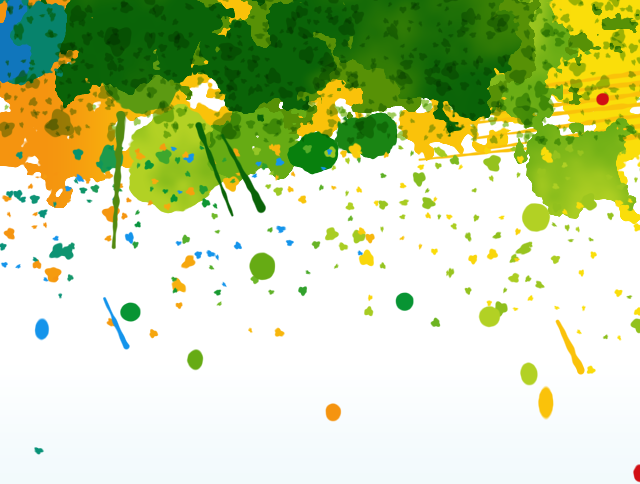
Reproduce this background procedurally as a Shadertoy shader.

```glsl
// Paint splatter: ragged greens and golds along the top, drops falling over white paper.
#define EDGE_HEIGHT 0.675
#define EDGE_RAGGED 0.34
#define BLOT_ROUGH 0.19
#define DROP_ROUGH 0.012
#define DROP_FILL 0.62
#define OVERLAP_FILL 0.60

const vec3 DARK = vec3(.04, .39, .03);
const vec3 GREEN = vec3(.03, .58, .20);
const vec3 LEAF = vec3(.40, .67, .08);
const vec3 LIME = vec3(.70, .82, .14);
const vec3 GOLD = vec3(.98, .76, .04);
const vec3 YELLOW = vec3(.98, .87, .04);
const vec3 ORANGE = vec3(.96, .58, .06);
const vec3 TEAL = vec3(.03, .57, .47);
const vec3 BLUE = vec3(.08, .58, .92);
const vec3 RED = vec3(.82, .06, .08);

vec2 p;    // position in canvas heights
vec3 col;  // paint so far

float hash(vec2 v) { return fract(sin(dot(v, vec2(127.1, 311.7))) * 43758.5); }

float noise(vec2 v) {
    vec2 i = floor(v), f = fract(v);
    f = f * f * (3.0 - 2.0 * f);
    return mix(mix(hash(i), hash(i + vec2(1, 0)), f.x),
               mix(hash(i + vec2(0, 1)), hash(i + vec2(1, 1)), f.x), f.y);
}

float fbm(vec2 v) {
    float sum = 0.0, amp = 0.53;
    for (int i = 0; i < 4; i++) { sum += amp * noise(v); v = v * 2.03 + 7.3; amp *= 0.5; }
    return sum;
}

// Lays a hue inside the shape with signed distance d
void paint(vec3 hue, float d) {
    float w = 0.9 / iResolution.y;
    col = mix(col, hue, smoothstep(w, -w, d));
}

// Ellipse with a noisy rim
void blot(vec3 hue, float x, float y, float rx, float ry, float rough) {
    vec2 c = vec2(x, y);
    float d = (length((p - c) / vec2(rx, ry)) - 1.0) * min(rx, ry);
    paint(hue, d + rough * (fbm(p * 17.0 + c * 37.0) - 0.5));
}
void drop(vec3 hue, float x, float y, float rx, float ry) { blot(hue, x, y, rx, ry, DROP_ROUGH); }

// Stroke that thins from a to b
void streak(vec3 hue, vec2 a, vec2 b, float width) {
    vec2 ab = b - a;
    float t = clamp(dot(p - a, ab) / dot(ab, ab), 0.0, 1.0);
    paint(hue, length(p - a - ab * t) - width * (1.0 - 0.6 * t) * (0.6 + 0.8 * noise(p * 60.0)));
}

// Teal and orange at the left, lime and yellow at the right
vec3 dropHue(float x, float pick) {
    if (pick < 0.13 && x < 0.75) return BLUE;
    if (pick < 0.45) return mix(ORANGE, YELLOW, smoothstep(0.1, 1.2, x + pick - 0.2));
    vec3 cool = mix(TEAL, GREEN, smoothstep(0.1, 0.35, x));
    return mix(cool, mix(LEAF, LIME, pick), smoothstep(0.15, 0.95, x + 0.8 * (pick - 0.7)));
}

// Drops on a jittered grid: opaque on paper, translucent on paint
void scatter(float cell, float fill, float seed) {
    for (int k = 0; k < 9; k++) {
        vec2 id = floor(p / cell) + vec2(k % 3, k / 3) - 1.0, key = id + seed;
        vec2 c = (id + 0.15 + 0.7 * vec2(hash(key), hash(key + 31.7))) * cell;
        bool onPaint = c.y > EDGE_HEIGHT + 0.03;
        float fall = smoothstep(0.1, 0.66, c.y);
        float chance = onPaint ? OVERLAP_FILL : fill * (0.02 + 0.98 * fall * fall);
        if (hash(key + 5.1) > chance) continue;
        float size = hash(key + 9.4), turn = 6.283 * hash(key + 2.6);
        vec2 q = mat2(cos(turn), sin(turn), -sin(turn), cos(turn)) * (p - c);
        q.x *= 0.6 + 0.4 * size;
        float a = atan(q.y, q.x), r = cell * mix(0.11, 0.34, size * size);
        r *= 1.0 + 0.16 * sin(3.0 * a + turn) + 0.09 * sin(5.0 * a + 9.0 * size);
        vec3 hue = onPaint ? col * vec3(.62, .80, .35) : dropHue(c.x, hash(key + 17.9));
        paint(hue, length(q) - r);
    }
}

void mainImage(out vec4 fragColor, in vec2 fragCoord) {
    p = fragCoord / iResolution.y;
    col = mix(vec3(.95, .98, .99), vec3(1), smoothstep(0.0, 0.28, p.y));

    // Golden band with open gaps
    float edge = EDGE_HEIGHT - 0.08 * smoothstep(1.15, 1.3, p.x);
    float band = edge - p.y + EDGE_RAGGED * (fbm(p * 10.0) - 0.5);
    float gaps = 0.14 * (fbm(p * 15.0 + 9.0) - 0.56) - 0.5 * max(p.y - 0.78, 0.0);
    vec3 warm = mix(ORANGE, GOLD, smoothstep(0.08, 0.35, p.x));
    paint(mix(warm, YELLOW, smoothstep(0.9, 1.2, p.x)), max(band, gaps));
    for (float i = 0.0; i < 7.0; i++) {
        float y = 0.69 + 0.022 * i;
        streak(GOLD, vec2(1.34, y + 0.03), vec2(0.85 + 0.2 * hash(vec2(i, 3)), y - 0.02), 0.005);
    }

    // Lime and leaf masses
    vec3 lime = mix(LEAF, LIME, smoothstep(0.3, 0.7, fbm(p * 5.0)));
    blot(lime, .37, .665, .10, .105, .06);
    blot(lime, 1.19, .66, .10, .09, BLOT_ROUGH);
    blot(lime, 1.10, .88, .08, .14, BLOT_ROUGH);
    blot(LEAF * 0.9, .29, .83, .07, .065, .05);
    blot(LEAF, .54, .70, .07, .08, BLOT_ROUGH);
    blot(LEAF * vec3(.85, .85, .3), .75, .93, .36, .14, .3);

    // Dark masses and the teal corner
    vec3 dark = mix(DARK, vec3(.22, .50, .02), smoothstep(0.45, 0.8, fbm(p * 4.0 + 2.0)));
    blot(dark, .26, .94, .18, .12, BLOT_ROUGH);
    blot(dark, .56, .85, .11, .09, BLOT_ROUGH);
    blot(dark, .67, .96, .17, .08, .3);
    blot(dark, .90, .91, .16, .15, BLOT_ROUGH);
    blot(vec3(.03, .50, .05), .66, .685, .052, .05, .07);
    blot(vec3(.10, .52, .08), .78, .725, .08, .045, .09);
    blot(TEAL * 0.9, .06, .94, .075, .10, .12);
    blot(BLUE * 0.8, .01, .90, .04, .07, .12);

    // Scattered drops, coarse to fine
    scatter(0.088, 0.25 * DROP_FILL, 4.0);
    scatter(0.050, 0.60 * DROP_FILL, 23.0);
    scatter(0.027, 0.75 * DROP_FILL, 61.0);

    // Strokes
    streak(LEAF * 0.8, vec2(.25, .76), vec2(.235, .49), .009);
    streak(DARK, vec2(.41, .74), vec2(.48, .555), .006);
    streak(DARK, vec2(.54, .57), vec2(.46, .72), .008);
    streak(BLUE, vec2(.261, .285), vec2(.216, .383), .006);
    streak(GOLD, vec2(1.20, .235), vec2(1.152, .336), .008);

    // Large single drops
    drop(LEAF, .543, .448, .026, .027);
    drop(LEAF, .403, .257, .018, .022);
    drop(GREEN, .268, .356, .020, .019);
    drop(GREEN, .836, .378, .018, .018);
    drop(LIME, 1.108, .550, .028, .029);
    drop(LIME, 1.012, .345, .022, .022);
    drop(LIME, 1.093, .230, .017, .023);
    drop(GOLD, 1.128, .170, .012, .028);
    drop(ORANGE, .688, .148, .017, .019);
    drop(BLUE, .086, .319, .014, .021);
    drop(RED, 1.245, .795, .012, .012);
    drop(RED, 1.322, .020, .013, .017);

    fragColor = vec4(col, 1.0);
}
```
